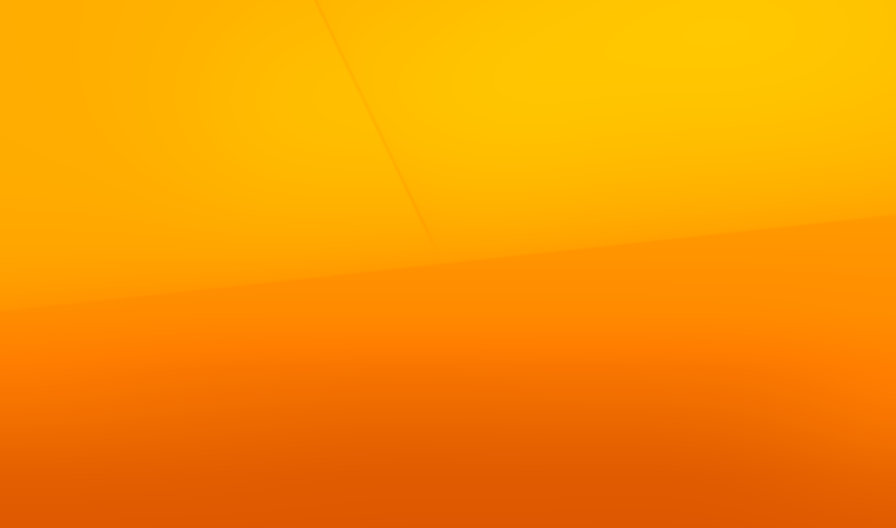
Reproduce this background procedurally as a WebGL 2 fragment shader.

```glsl
#version 300 es
precision highp float;
// Amber sky with soft glows and a slanted crease above a sloping burnt-orange plane.

uniform vec2 u_resolution;
out vec4 fragColor;

// Soft elliptical falloff: 1 at the centre, fading to 0
float glow(vec2 p, vec2 centre, vec2 radius) {
    vec2 d = (p - centre) / radius;
    return exp(-dot(d, d));
}

// Straight ramp between two heights, held flat outside them
float ramp(float low, float high, float v) {
    return clamp((v - low) / (high - low), 0.0, 1.0);
}

// Height of the sloping boundary at x
float horizonHeight(float x) {
    return mix(0.410, 0.593, x);
}

// Signed horizontal offset from the crease, positive on its right
float creaseOffset(vec2 p) {
    return p.x - mix(0.488, 0.352, ramp(0.522, 1.0, p.y));
}

// Green level of the upper plane, warming towards the boundary
float skyGreen(vec2 p, float rise) {
    float base = mix(0.572, 0.622, p.x);
    float lift = mix(0.108, 0.088, p.x);
    float green = base + lift * (1.0 - exp(-rise / 0.10));
    green += 0.080 * glow(p, vec2(0.80, 0.93), vec2(0.32, 0.30));
    green += 0.038 * glow(p, vec2(0.54, 0.78), vec2(0.15, 0.22));
    green += 0.042 * glow(p, vec2(0.32, 0.78), vec2(0.14, 0.23));
    return green;
}

// Thin fold line with a faint shadow on its right
float creaseShade(vec2 p, float pixel) {
    float offset = creaseOffset(p);
    float halfWidth = max(0.0022, pixel);
    float line = exp(-offset * offset / (halfWidth * halfWidth));
    float shadow = step(0.0, offset) * exp(-offset / 0.025);
    float reach = smoothstep(0.510, 0.590, p.y);
    return reach * (0.042 * line + 0.012 * shadow);
}

// Green level of the lower plane, darkest near the bottom centre
float groundGreen(vec2 p) {
    float green = 0.347 + 0.024 * ramp(0.0, 0.10, p.y);
    green += 0.094 * ramp(0.10, 0.30, p.y);
    green += 0.080 * ramp(0.30, 0.41, p.y);
    green += 0.057 * ramp(0.41, 0.593, p.y);
    green -= 0.016 * glow(p, vec2(0.45, 0.17), vec2(0.20, 0.15));
    green -= 0.012 * glow(p, vec2(0.74, 0.13), vec2(0.16, 0.15));
    green += 0.040 * glow(p, vec2(1.02, 0.22), vec2(0.14, 0.18));
    green += 0.020 * glow(p, vec2(0.00, 0.28), vec2(0.16, 0.13));
    return green;
}

// Orange scale: red dims only in the deepest tones
vec3 orange(float green) {
    float red = min(1.0, 0.89 + 0.90 * (green - 0.37));
    return vec3(red, green, 0.0);
}

void main() {
    vec2 p = gl_FragCoord.xy / u_resolution;
    vec2 pixel = 1.0 / u_resolution;
    float rise = p.y - horizonHeight(p.x);

    // Upper and lower planes
    float sky = skyGreen(p, max(rise, 0.0)) - creaseShade(p, pixel.x);
    float ground = groundGreen(p);

    // Smoothed boundary between the planes
    float edge = max(0.003, pixel.y);
    float skyMask = smoothstep(-edge, edge, rise);
    fragColor = vec4(orange(mix(ground, sky, skyMask)), 1.0);
}
```
